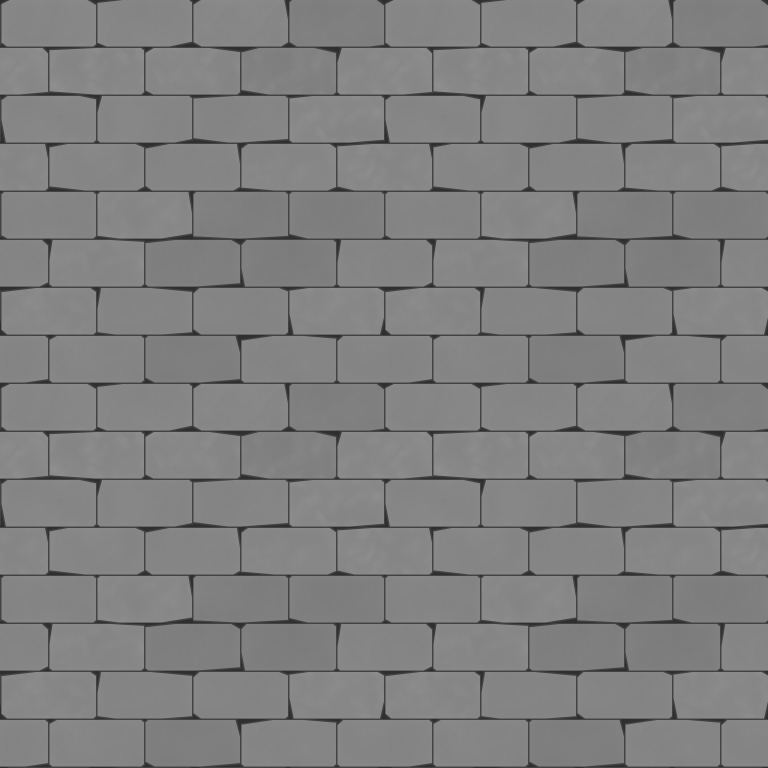
Give the GLSL for this texture map, as a WebGL 1 fragment shader.

```glsl
precision highp float;
uniform vec2 u_resolution;

vec2 hash2(vec2 p) {
  vec2 s = vec2(dot(p, vec2(127.1, 311.7)), dot(p, vec2(269.5, 183.3)));
  return fract(sin(s) * 43758.55);
}

// Distance to the nearest scattered point
float cellular(vec2 p) {
  vec2 cell = floor(p);
  float nearest = 2.0;
  for (int j = -1; j <= 1; j++) {
    for (int i = -1; i <= 1; i++) {
      vec2 c = cell + vec2(float(i), float(j));
      nearest = min(nearest, length(c + hash2(c) - p));
    }
  }
  return nearest;
}

// Layered, warped sines, roughly -1 to 1
float clouds(vec2 p) {
  float sum = 0.0;
  float amp = 0.5;
  for (int i = 0; i < 5; i++) {
    p = mat2(0.8, 0.6, -0.6, 0.8) * p * 1.75 + 1.3;
    sum += amp * sin(p.x + 1.4 * sin(p.y)) * cos(p.y * 0.8 + sin(p.x * 0.7));
    amp *= 0.62;
  }
  return sum;
}

// Cut lengths along the horizontal and vertical edge of one corner
vec2 cornerCut(vec2 seed) {
  float kind = hash2(seed).x;
  vec2 r = hash2(seed + 17.3);
  if (kind < 0.36) return mix(vec2(0.3, 0.04), vec2(1.0, 0.11), r);
  if (kind < 0.45) return mix(vec2(0.06, 0.3), vec2(0.1, 0.48), r);
  if (kind < 0.7) return mix(vec2(0.1, 0.07), vec2(0.2, 0.12), r);
  return vec2(0.06, 0.05);
}

// Positive in the joint, negative in the brick; brick is 2 by 1
float jointDistance(vec2 p, vec2 id) {
  vec2 q = abs(p) - vec2(1.0, 0.5) + 0.015;
  vec2 slope = 1.0 / cornerCut(id * 3.0 + step(0.0, p) + 5.0);
  float wedge = (dot(q, slope) + 1.0) / length(slope);
  return max(max(q.x, q.y), wedge);
}

float brickTone(vec2 p, vec2 id) {
  vec2 r = hash2(id + 41.7);
  vec2 s = p + r * 37.0;
  float tone = 0.522 + 0.012 * (r.x - 0.5) - 0.026 * step(0.82, r.y);
  float cloud = clouds(s * 1.1);
  tone += 0.011 * cloud;

  // Pale worn patches, stronger on some bricks
  vec2 warp = 0.25 * vec2(sin(s.y * 7.0 + cloud * 2.0), sin(s.x * 6.0 - cloud * 3.0));
  float patchMask = smoothstep(0.55, 0.05, cellular(s * 2.2 + warp));
  tone += 0.028 * patchMask * smoothstep(0.45, 1.0, r.x) * (0.6 + 0.4 * clouds(s * 4.0));

  // Tiny flecks and faintly lighter rims
  tone += 0.012 * smoothstep(0.16, 0.04, cellular(s * 7.0 + warp));
  vec2 rim = smoothstep(vec2(0.8, 0.36), vec2(1.0, 0.5), abs(p));
  return tone + 0.008 * max(rim.x, rim.y);
}

void main() {
  // 8 bricks across, 16 courses, alternate courses shifted by half
  vec2 p = (gl_FragCoord.xy / u_resolution - 1.0 / 1024.0) * vec2(8.0, 16.0);
  p.x += 0.5 * mod(floor(p.y) + 1.0, 2.0);
  vec2 id = mod(floor(p), vec2(4.0, 8.0));
  vec2 local = (fract(p) - 0.5) * vec2(2.0, 1.0);

  float pixel = 16.0 / min(u_resolution.x, u_resolution.y);
  float d = jointDistance(local, id);
  float joint = mix(0.255, 0.185, smoothstep(0.015, 0.045, d));
  float mask = clamp(0.5 + d / pixel, 0.0, 1.0);
  gl_FragColor = vec4(vec3(mix(brickTone(local, id), joint, mask)), 1.0);
}
```
